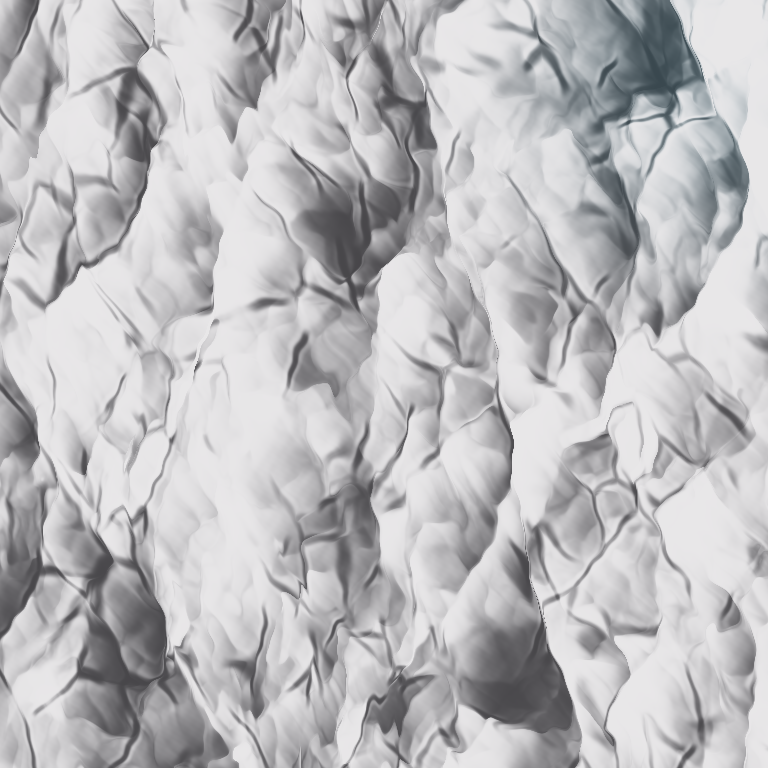
Reproduce this texture procedurally as a Shadertoy shader.

```glsl
// Crumpled white paper: tall sharp facets, dark creases and soft grey shadows.

vec3 hash3(vec2 cell) {
    vec3 q = vec3(dot(cell, vec2(127.1, 311.7)),
                  dot(cell, vec2(269.5, 183.3)),
                  dot(cell, vec2(419.2, 371.9)));
    return fract(sin(q) * 43758.545);
}

// Smooth wandering value in about -1..1 from layered sines.
float waves(vec2 p) {
    return 0.5 * sin(p.x + 1.7 * sin(p.y * 0.8 + 0.6))
         + 0.3 * sin(p.y * 1.9 - p.x * 1.3 + 2.0)
         + 0.2 * sin(p.x * 3.7 + p.y * 2.3 + 4.0);
}

// Cellular facets: x is the light on the tilted face, y the gap to the next face.
vec2 facets(vec2 p, float sharpness) {
    vec2 base = floor(p);
    float light = 0.0, total = 0.0, nearest = 9.0, second = 9.0;
    for (int j = -1; j <= 1; j++) {
        for (int i = -1; i <= 1; i++) {
            vec2 cell = base + vec2(i, j);
            vec3 rnd = hash3(cell);
            vec2 offset = p - cell - 0.02 - 0.96 * rnd.xy;
            float d2 = dot(offset, offset);
            float weight = exp(-sharpness * d2);
            // Most faces bulge towards the light, the others are hollow.
            float slope = fract(rnd.z * 7.3) < 0.65 ? -1.6 : 1.2;
            float face = slope * dot(offset, vec2(1.0, -0.35)) + 1.9 * (rnd.z - 0.5);
            light += weight * face;
            total += weight;
            second = min(second, max(nearest, d2));
            nearest = min(nearest, d2);
        }
    }
    return vec2(light / max(total, 1e-30), sqrt(second) - sqrt(nearest));
}

void mainImage(out vec4 fragColor, in vec2 fragCoord) {
    vec2 uv = fragCoord / iResolution.xy;

    // Bend the folds so that no edge runs perfectly straight.
    vec2 p = uv;
    p += 0.016 * vec2(waves(uv * 11.0), waves(uv.yx * 9.0 + 5.0));
    p += 0.005 * vec2(waves(uv.yx * 47.0 + 2.0), waves(uv * 41.0 + 7.0));

    // Broad shading: bright upper middle, duller lower left.
    float shade = 0.36 + 0.18 * waves(uv * 6.0 + 1.0);
    shade += 0.5 * exp(-9.0 * dot(uv - vec2(0.38, 0.68), uv - vec2(0.38, 0.68)));
    shade -= 0.4 * smoothstep(0.75, 0.0, length(uv - vec2(0.05, 0.22)));

    // Stack folds from large to small, leaning alternately left and right.
    float scale = 6.0, strength = 0.8;
    for (int k = 0; k < 5; k++) {
        float fk = float(k);
        float lean = (mod(fk, 2.0) < 0.5 ? 0.30 : -0.28) + 0.10 * waves(uv * 4.0 + fk);
        float squash = 0.36 + 0.06 * fk;
        vec2 q = vec2(p.x + lean * (p.y - 0.5), p.y * squash) * scale + 17.3 * fk;
        vec2 facet = facets(q, 400.0 / scale);
        float crumple = 1.0 + 0.6 * waves(uv * 9.0 + 3.1 * fk);
        shade += strength * crumple * facet.x;

        // Broken dark lines where two faces meet, each with a lit lip.
        float gap = facet.y / scale;
        float crease = smoothstep(0.008, 0.001, gap);
        float lip = smoothstep(0.018, 0.009, gap) - smoothstep(0.010, 0.004, gap);
        float broken = smoothstep(0.1, 0.5, waves(uv * 19.0 + 5.7 * fk));
        shade += strength * broken * (0.5 * lip - 1.9 * crease) * (k < 3 ? 1.0 : 0.3);

        // Each fold kinks the smaller folds lying across it.
        p += 0.011 * facet.x * vec2(1.0, -1.4);
        scale *= 1.7;
        strength *= k == 0 ? 1.2 : 0.72;
    }

    // Faint fibre unevenness.
    shade += 0.07 * waves(uv * vec2(130.0, 90.0)) + 0.06 * waves(uv.yx * 210.0);

    // Tone curve: mostly pale paper, falling quickly into rare deep shadow.
    float shadow = 1.0 / (1.0 + exp(1.7 * shade));
    float tone = 0.91 - 0.41 * pow(shadow, 1.5) - 0.22 * pow(shadow, 13.0);

    // Near neutral paper, slightly bluish in the upper right corner.
    vec3 colour = tone + vec3(0.0, -0.005, 0.008 * shadow);
    float corner = smoothstep(0.5, 0.05, length((uv - vec2(0.97, 0.92)) * vec2(1.0, 1.2)));
    colour += corner * shadow * vec3(-0.06, 0.005, 0.02);
    fragColor = vec4(clamp(colour, 0.0, 1.0), 1.0);
}
```
